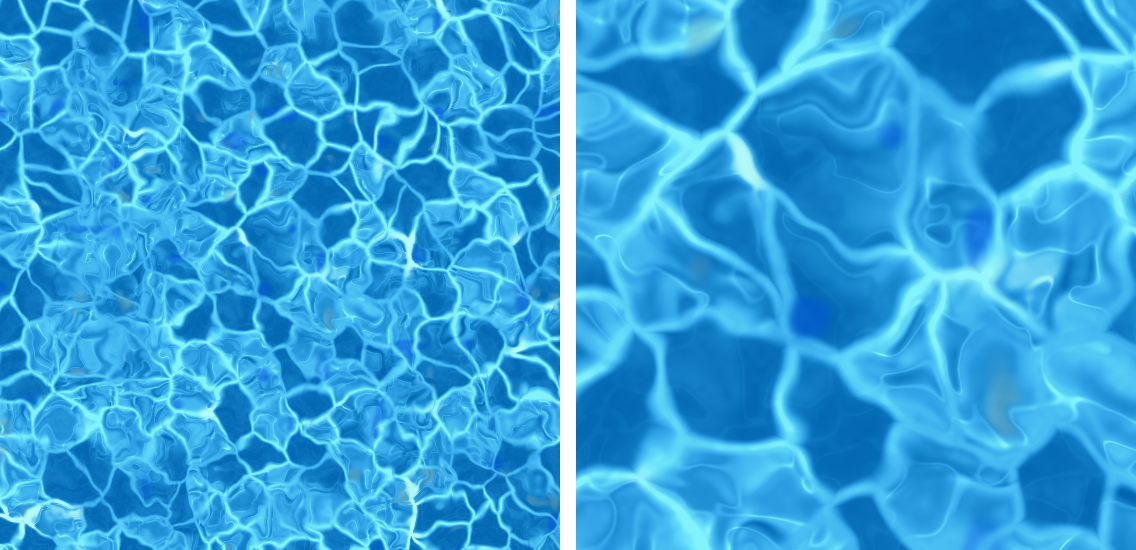
Left, the full canvas; right, a detail of the centre.
Give the GLSL for this texture, as a WebGL 2 fragment shader.

```glsl
#version 300 es
precision highp float;
// Sunlit pool water: a net of bright caustic lines over dark and pale cells.
// A warped, slanted Voronoi net gives the lines and the cell fills; contour
// bands of noise curl inside the pale cells, and a tone ramp colours it all.

#define CELLS 14.5        // net cells per canvas height
#define SLANT 0.62        // turn of the net, in radians
#define JITTER 0.86       // irregularity of the net
#define WARP 0.62         // large bending of the lines
#define RIPPLE 0.20       // small bending of the lines
#define LINE_WIDTH 0.125  // half width of a line, in cells
#define CURL 0.19         // strength of the curls in pale cells
#define PALE_SHARE 0.10   // raises the share of pale cells
#define GLINTS 0.80       // strength of white sparkles
#define TINTS 0.45        // strength of warm and deep blue flecks

uniform vec2 u_resolution;
out vec4 fragColor;

vec2 hash22(vec2 p) {
    vec3 q = fract(p.xyx * vec3(0.1031, 0.1030, 0.0973));
    q += dot(q, q.yzx + 33.33);
    return fract((q.xx + q.yz) * q.zy);
}

float noise(vec2 p) {
    vec2 i = floor(p), f = fract(p);
    f = f * f * (3.0 - 2.0 * f);
    float low = mix(hash22(i).x, hash22(i + vec2(1, 0)).x, f.x);
    float high = mix(hash22(i + vec2(0, 1)).x, hash22(i + vec2(1, 1)).x, f.x);
    return mix(low, high, f.y);
}

vec2 noise2(vec2 p) {
    return vec2(noise(p), noise(p + vec2(37.2, 91.7))) - 0.5;
}

// Returns the distance to the nearest cell border and a random cell value.
vec2 cellNet(vec2 p) {
    vec2 base = floor(p), f = fract(p), nearCell = vec2(0), toNear = vec2(0);
    float best = 9.0;
    for (int y = -1; y <= 1; y++)
    for (int x = -1; x <= 1; x++) {
        vec2 cell = vec2(x, y);
        vec2 r = cell + 0.5 + JITTER * (hash22(base + cell) - 0.5) - f;
        float d = dot(r, r);
        if (d < best) { best = d; nearCell = cell; toNear = r; }
    }
    float border = 9.0;
    for (int y = -2; y <= 2; y++)
    for (int x = -2; x <= 2; x++) {
        vec2 cell = nearCell + vec2(x, y);
        vec2 r = cell + 0.5 + JITTER * (hash22(base + cell) - 0.5) - f;
        vec2 apart = r - toNear;
        if (dot(apart, apart) > 1e-4)
            border = min(border, dot(0.5 * (r + toNear), normalize(apart)));
    }
    return vec2(border, hash22(base + nearCell + 53.0).y);
}

float ramp(float a, float b, float t) { return clamp((t - a) / (b - a), 0.0, 1.0); }

vec3 waterColour(float t) {
    vec3 c = mix(vec3(0.01, 0.38, 0.67), vec3(0.02, 0.42, 0.71), ramp(0.0, 0.11, t));
    c = mix(c, vec3(0.10, 0.54, 0.81), ramp(0.11, 0.33, t));
    c = mix(c, vec3(0.20, 0.65, 0.91), ramp(0.33, 0.56, t));
    c = mix(c, vec3(0.29, 0.75, 0.95), ramp(0.56, 0.77, t));
    c = mix(c, vec3(0.38, 0.85, 0.97), ramp(0.77, 0.90, t));
    return mix(c, vec3(0.51, 0.95, 0.99), ramp(0.90, 0.98, t));
}

void main() {
    vec2 uv = gl_FragCoord.xy / u_resolution.y;
    float depth = 1.0 - uv.y;  // the water grows choppier towards the bottom
    vec2 p = uv * CELLS;

    // Bent and slanted net
    vec2 bent = p + WARP * noise2(p * 0.9) + RIPPLE * (0.6 + depth) * noise2(p * 3.1);
    float c = cos(SLANT), s = sin(SLANT);
    vec2 net = cellNet(mat2(c, -s, s, c) * bent * vec2(1.06, 0.94) + 20.0);

    // Dark or pale fill of each cell, drawn to a middle tone at its border
    float patches = noise(p * 0.28 + 8.0) - 0.5;
    float pale = smoothstep(0.36, 0.62,
        net.y + 0.7 * patches + 0.30 * (depth - 0.5) + PALE_SHARE
        + 0.45 * (noise(bent * 1.6 + 5.0) - 0.5));
    pale = mix(0.5, pale, smoothstep(0.0, 0.09, net.x));

    // Curls: contour bands of warped noise, with thin light and dark seams
    vec2 curled = bent + 0.35 * noise2(p * 2.3 + 11.0);
    float swell = noise(curled * 1.9 + 3.0);
    float detail = noise(curled * 4.2 + 29.0);
    float bands = sin(13.0 * swell + 4.0 * detail);
    float seam = 1.0 - smoothstep(0.0, 0.11, abs(detail - 0.5));
    float shade = 1.0 - smoothstep(0.0, 0.10, abs(swell - 0.38));
    float paleTone = 0.50 + CURL * bands + 0.20 * seam - 0.24 * shade
        + 0.22 * (net.y - 0.6);
    float darkTone = 0.06 + 0.20 * swell * detail + 0.07 * seam * depth;
    float tone = mix(darkTone, paleTone, pale);

    // Bright lines of uneven width and strength, with a soft halo
    float vigour = noise(p * 0.85 + 61.0);
    float width = LINE_WIDTH * (0.65 + 0.7 * vigour);
    float line = 1.0 - smoothstep(0.01, width, net.x);
    line *= 0.62 + 0.38 * smoothstep(0.2, 0.6, vigour) - 0.18 * depth * shade;
    tone += 0.13 * exp(-7.0 * net.x);
    tone = mix(tone, 0.84 + 0.20 * vigour, line);
    tone += 0.05 * (noise(uv * 190.0) - 0.5);
    vec3 colour = waterColour(tone);

    // Rare flecks: warm grey, deep blue and near white
    float fleck = noise(p * 1.5 + 73.0);
    float warm = smoothstep(0.80, 0.95, fleck) * smoothstep(0.45, 0.75, detail);
    float deep = smoothstep(0.84, 0.95, noise(p * 1.3 + 131.0)) * (1.0 - line);
    float glint = smoothstep(0.80, 0.96, noise(p * 1.1 + 97.0)) * smoothstep(0.55, 0.9, tone);
    colour = mix(colour, vec3(0.47, 0.68, 0.70), TINTS * warm);
    colour = mix(colour, vec3(0.00, 0.31, 0.88), TINTS * deep);
    colour = mix(colour, vec3(0.76, 1.00, 0.96), GLINTS * glint);
    fragColor = vec4(colour, 1.0);
}
```
